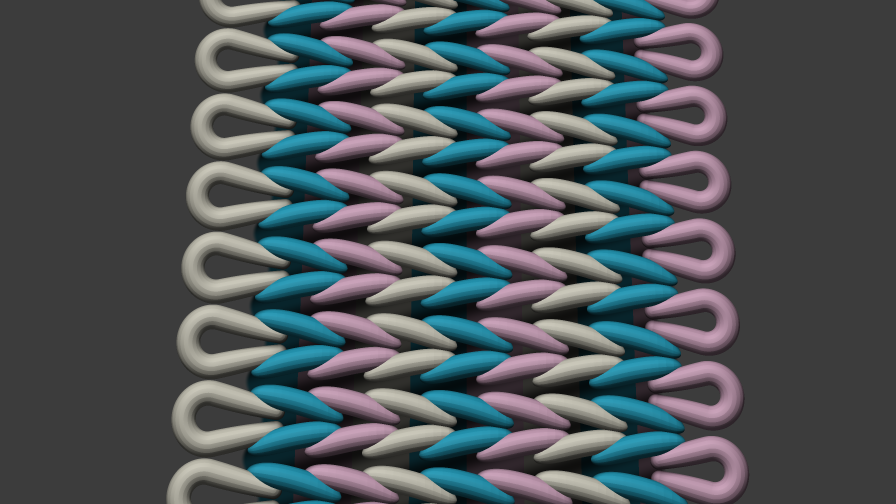
Write a Shadertoy shader that draws this pattern.

```glsl
// Tri-colour knitted band: chevron rows of faceted yarn with looped side edges.

const float COLUMN_WIDTH = 0.77;   // in row heights
const float LAST_COLUMN = 8.0;
const vec4 MISS = vec4(0.0, 0.0, 1.0, -9.0);
const vec3 BACKDROP = vec3(0.235);

vec3 yarnColor(float column) {
    float k = mod(column, 3.0);
    if (k < 0.5) return vec3(0.82, 0.81, 0.75);
    return k < 1.5 ? vec3(0.14, 0.62, 0.74) : vec3(0.82, 0.65, 0.75);
}

// Maps the canvas to (column, row), with rows growing toward the viewer.
vec2 bandCoords(vec2 p) {
    float x = p.x - 0.037;
    float y = 1.0 - p.y;
    float column = x / (0.1023 + 0.0125 * y) + 4.0;
    float level = y - (0.055 - 0.03 * y) * (x + 0.509) - 0.0532;
    float growth = 0.00255, pitch = 0.1273;
    float row = (sqrt(pitch * pitch + 4.0 * growth * level) - pitch) / (2.0 * growth);
    return vec2(column, row);
}

float facetStep(float value, float count) {
    return (floor(value * count) + 0.5) / count;
}

// Round cross-section with flat facets: xyz is the normal, w the height.
vec4 tube(float offset, vec2 across, float radius, float base) {
    float s = offset / max(radius, 1e-4);
    if (abs(s) >= 1.0) return MISS;
    float angle = asin(s);
    angle = mix(angle, facetStep(angle, 2.8), 0.55);
    return vec4(across * sin(angle), cos(angle), base + radius * sqrt(1.0 - s * s));
}

// One leaning half-stitch running from startRow to endRow, arched toward the top.
vec4 strand(vec2 q, float startRow, float endRow) {
    float halfLength = 0.64, lift = 0.055;
    float t = q.x / halfLength;
    if (abs(t) >= 1.0) return MISS;
    float center = mix(startRow, endRow, 0.5 + 0.5 * t) - lift * (1.0 - t * t);
    float slope = (0.5 * (endRow - startRow) + 2.0 * lift * t) / halfLength;
    float radius = 0.163 * sqrt(1.0 - abs(t * t * t));
    vec2 across = normalize(vec2(-slope, 1.0));
    vec4 hit = tube((q.y - center) * across.y, across, radius, -0.06 * t * t);
    float ring = facetStep(t, 6.0);
    hit.x += 0.4 * ring * abs(ring);
    return hit;
}

// Edge loop: an arc closing on the left, with two arms tapering to the right.
vec4 edgeLoop(vec2 q, float arcX, float arcRadius) {
    vec2 m = vec2(q.x, abs(q.y));
    vec2 arcCenter = vec2(arcX, 0.0);
    vec2 shoulder = arcCenter + arcRadius * vec2(0.2, 0.98);
    vec2 arm = vec2(0.5, 0.12) - shoulder;
    float h = dot(m - shoulder, arm) / dot(arm, arm);
    vec2 nearest = shoulder + clamp(h, 0.0, 1.0) * arm;
    if (h < 0.0) nearest = arcCenter + arcRadius * normalize(m - arcCenter + 1e-5);
    h = clamp(h, 0.0, 1.0);
    vec2 across = m - nearest;
    float offset = length(across);
    across /= max(offset, 1e-5);
    if (q.y < 0.0) across.y = -across.y;
    return tube(offset, across, mix(0.165, 0.115, h * h), -0.09 * h * h);
}

void keepHigher(inout vec4 top, inout float topColumn, vec4 hit, float column) {
    if (hit.w > top.w) {
        top = hit;
        topColumn = column;
    }
}

vec3 lit(vec3 albedo, vec4 hit) {
    vec3 n = normalize(vec3(hit.x, -hit.y, hit.z));
    vec3 lightDir = normalize(vec3(-0.2, 0.6, 0.8));
    float diffuse = max(dot(n, lightDir), 0.0);
    float gloss = pow(max(dot(n, normalize(lightDir + vec3(0.0, 0.0, 1.0))), 0.0), 12.0);
    float occlusion = mix(0.4, 1.0, smoothstep(-0.1, 0.07, hit.w));
    return (albedo * (0.22 + 0.68 * diffuse) + 0.07 * gloss) * occlusion;
}

// Shadowed back layer seen through the gaps.
vec3 underlay(vec2 band) {
    float scallop = 0.15 * cos(6.2832 * band.y);
    float inside = smoothstep(0.2, 0.3, band.x + scallop)
                 * (1.0 - smoothstep(7.5, 7.65, band.x + scallop));
    float fold = 0.15 + 0.08 * sin(12.566 * band.y + 3.0 * band.x);
    return mix(BACKDROP, yarnColor(floor(band.x + 1.0)) * fold, inside);
}

vec3 scene(vec2 p) {
    vec2 band = bandCoords(p);
    float v = fract(band.y);
    vec4 top = MISS;
    float topColumn = 0.0;

    // Falling and rising half-stitches of the neighbouring columns
    for (int i = -1; i <= 1; i++) {
        float column = floor(band.x + 0.5) + float(i);
        if (column < 1.0 || column >= LAST_COLUMN) continue;
        vec2 q = vec2((band.x - column) * COLUMN_WIDTH, v);
        keepHigher(top, topColumn, strand(q, 0.16, 0.45), column);
        keepHigher(top, topColumn, strand(q, 0.89, 0.62), column);
    }

    // Side loops, offset by half a row from each other
    vec4 leftLoop = edgeLoop(vec2(band.x * COLUMN_WIDTH, v - 0.5), -0.43, 0.33);
    float rightX = (LAST_COLUMN - band.x) * COLUMN_WIDTH;
    vec4 rightLoop = edgeLoop(vec2(rightX, band.y - floor(band.y + 0.5)), -0.24, 0.30);
    rightLoop.x = -rightLoop.x;
    keepHigher(top, topColumn, leftLoop, 0.0);
    keepHigher(top, topColumn, rightLoop, LAST_COLUMN);

    return top.w > -1.0 ? lit(yarnColor(topColumn), top) : underlay(band);
}

void mainImage(out vec4 fragColor, in vec2 fragCoord) {
    const int SAMPLES = 3;
    vec3 sum = vec3(0.0);
    for (int i = 0; i < SAMPLES * SAMPLES; i++) {
        vec2 jitter = (vec2(i % SAMPLES, i / SAMPLES) + 0.5) / float(SAMPLES) - 0.5;
        vec2 p = (fragCoord + jitter - vec2(0.5 * iResolution.x, 0.0)) / iResolution.y;
        sum += scene(p);
    }
    fragColor = vec4(sum / float(SAMPLES * SAMPLES), 1.0);
}
```
